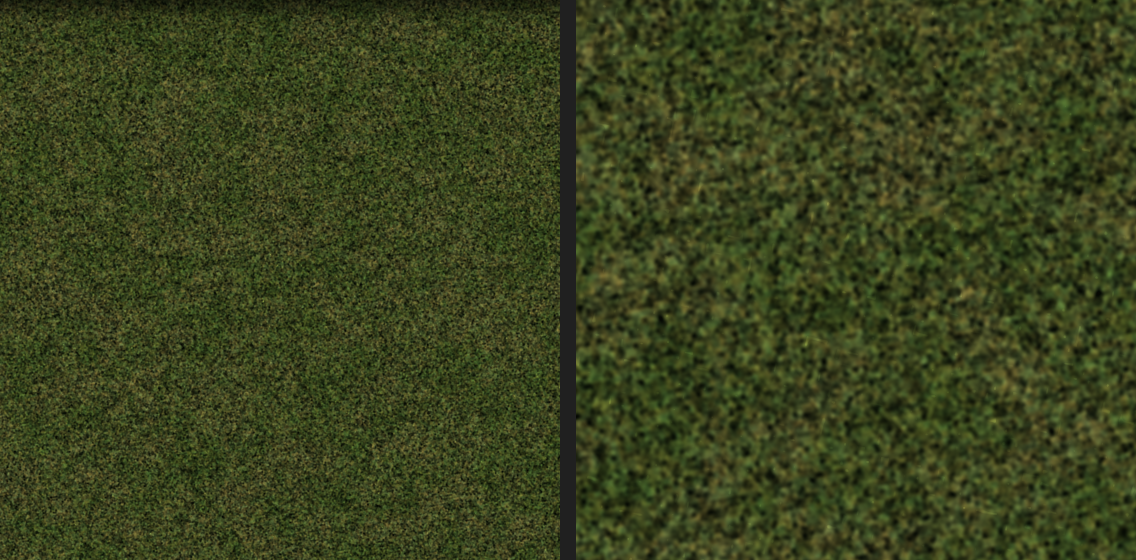
Left, the full canvas; right, a detail of the centre.
Give the GLSL for this texture, as a three.js fragment shader.

```glsl
// Dim mown turf seen from above: fine blade grain over soft green and straw patches.
// Stretched value noise in several directions makes the blades, fractal noise
// makes the patches, and a shadow falls along the top edge.

varying vec2 vUv;

const vec3 GREEN = vec3(0.193, 0.250, 0.098);
const vec3 STRAW = vec3(0.266, 0.275, 0.140);
const vec3 GRAIN_TINT = vec3(1.06, 1.0, 1.04);    // light blades lean yellow
const vec3 RUST_SHIFT = vec3(0.07, -0.02, -0.08); // fine hue change per blade

const vec2 BLADE_FREQ = vec2(360.0, 220.0);  // across and along a blade
const int BLADE_LAYERS = 3;
const float BLADE_TURN = 1.05;
const float BLADE_CONTRAST = 0.71;
const float CLUMP_FREQ = 95.0;
const float CLUMP_CONTRAST = 0.17;
const float PATCH_FREQ = 19.0;
const float HUE_FREQ = 150.0;
const float HUE_SPREAD = 0.40;
const float SPECK_FREQ = 260.0;
const float SPECK_GAIN = 0.25;
const float SHADE_DEPTH = 0.52;
const float SHADE_WIDTH = 0.045;

float hash(vec2 p) {
  vec3 q = fract(vec3(p.xyx) * 0.1031);
  q += dot(q, q.yzx + 33.33);
  return fract((q.x + q.y) * q.z);
}

float valueNoise(vec2 p) {
  vec2 cell = floor(p);
  vec2 f = fract(p);
  f = f * f * (3.0 - 2.0 * f);
  float low = mix(hash(cell), hash(cell + vec2(1.0, 0.0)), f.x);
  float high = mix(hash(cell + vec2(0.0, 1.0)), hash(cell + vec2(1.0, 1.0)), f.x);
  return mix(low, high, f.y);
}

vec2 rotate(vec2 p, float angle) {
  float c = cos(angle);
  float s = sin(angle);
  return vec2(c * p.x - s * p.y, s * p.x + c * p.y);
}

// Fractal noise, turned at each octave to hide the grid
float patches(vec2 p) {
  float sum = 0.0;
  float total = 0.0;
  float weight = 1.0;
  for (int i = 0; i < 4; i++) {
    sum += weight * valueNoise(p);
    total += weight;
    p = rotate(p, 0.6) * 1.8 + 17.0;
    weight *= 0.9;
  }
  return sum / total;
}

// Short strokes laid in several directions, centred on zero
float blades(vec2 uv) {
  float sum = 0.0;
  for (int i = 0; i < BLADE_LAYERS; i++) {
    float layer = float(i);
    vec2 p = rotate(uv, 0.35 + layer * BLADE_TURN);
    sum += valueNoise(p * BLADE_FREQ + 400.0 + layer * 53.0) - 0.5;
  }
  return sum;
}

void main() {
  vec2 uv = vUv;

  // Green and straw ground
  float straw = smoothstep(0.20, 0.80, patches(uv * PATCH_FREQ + 40.0));
  float hue = valueNoise(rotate(uv, 0.8) * HUE_FREQ + 210.0) - 0.5;
  straw = clamp(straw + HUE_SPREAD * hue, 0.0, 1.0);
  vec3 color = mix(GREEN, STRAW, straw);

  // Blade light and shade, gathered into small clumps
  float clump = valueNoise(rotate(uv, 0.4) * CLUMP_FREQ + 90.0) - 0.5;
  float grain = BLADE_CONTRAST * blades(uv) + CLUMP_CONTRAST * clump;
  color *= max(1.0 + grain * GRAIN_TINT, 0.12);

  // Rusty and cool blades
  float rust = valueNoise(rotate(uv, 1.3) * HUE_FREQ * 1.6 + 330.0) - 0.5;
  color *= 1.0 + 3.0 * rust * RUST_SHIFT;

  // Rare pale tips
  float tip = valueNoise(rotate(uv, 0.2) * SPECK_FREQ + 510.0);
  color *= 1.0 + SPECK_GAIN * smoothstep(0.88, 1.0, tip);

  // Shadow along the top
  float depth = 1.0 - uv.y;
  float shade = 1.0 - SHADE_DEPTH * (1.0 - smoothstep(-0.01, SHADE_WIDTH, depth));
  shade *= mix(0.90, 1.0, smoothstep(0.0, 0.12, depth));

  gl_FragColor = vec4(color * shade, 1.0);
}
```
